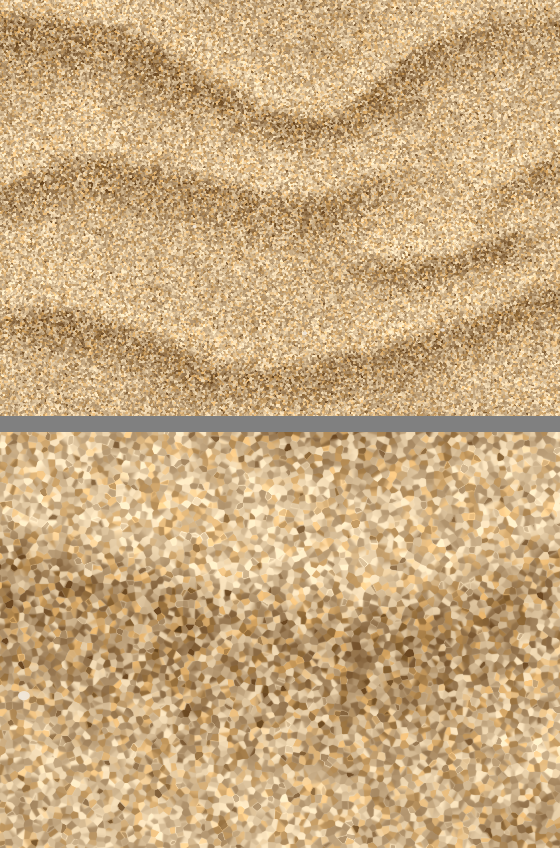
Top, the full canvas; bottom, a detail of the centre.
A Shadertoy shader for this texture:

```glsl
const vec3 PALE_SAND = vec3(0.98, 0.89, 0.74);
const vec3 DEEP_SAND = vec3(0.42, 0.28, 0.13);
const vec3 OCHRE = vec3(0.84, 0.59, 0.25);
const vec3 SHELL = vec3(0.95, 0.92, 0.88);
const float GRAINS_PER_HEIGHT = 205.0;

vec3 hash3(vec2 cell) {
    vec3 q = fract(cell.xyx * vec3(0.1031, 0.1030, 0.0973));
    q += dot(q, q.yxz + 33.33);
    return fract((q.xxy + q.yzz) * q.zyx);
}

float valueNoise(vec2 p) {
    vec2 i = floor(p), f = fract(p);
    f = f * f * (3.0 - 2.0 * f);
    float low = mix(hash3(i).x, hash3(i + vec2(1, 0)).x, f.x);
    float high = mix(hash3(i + vec2(0, 1)).x, hash3(i + vec2(1, 1)).x, f.x);
    return mix(low, high, f.y);
}

float fbm(vec2 p) {
    float sum = 0.0, weight = 0.5;
    for (int i = 0; i < 3; i++) {
        sum += weight * valueNoise(p);
        p = mat2(1.6, 1.2, -1.2, 1.6) * p + 17.3;
        weight *= 0.5;
    }
    return sum / 0.875;
}

// Height of a crest line that sags around a centre
float crest(float x, float rest, float sag, float centre, vec2 widths) {
    float d = (x - centre) / (x < centre ? widths.x : widths.y);
    return rest - sag * exp(-d * d);
}

// Shadow below a crest: crisp upper edge, long soft fade
float leeShadow(float depth, float thickness) {
    return smoothstep(-0.018, 0.03, depth) * (1.0 - smoothstep(0.2, 1.0, depth / thickness));
}

// Bright band just above a crest
float crestLight(float depth) {
    return smoothstep(0.01, -0.03, depth) * smoothstep(-0.17, -0.03, depth);
}

// Adds one ripple to (shadow, light)
vec2 addRipple(vec2 relief, float depth, float thickness, float strength) {
    vec2 ripple = vec2(leeShadow(depth, thickness), crestLight(depth)) * strength;
    return max(relief, ripple);
}

vec2 duneRelief(vec2 p) {
    p += 0.035 * (vec2(fbm(p * 7.0), fbm(p * 7.0 + 40.0)) - 0.5);
    float x = p.x;
    vec2 relief = vec2(0);

    float top = crest(x, 0.97, 0.25, 0.74, vec2(0.33, 0.26));
    float topWidth = 0.13 + 0.09 * smoothstep(0.6, 0.2, x) + 0.05 * smoothstep(0.85, 1.0, x);
    relief = addRipple(relief, top - p.y, topWidth, 1.0 - 0.5 * smoothstep(0.95, 1.25, x));

    float middle = crest(x, 0.64, 0.115, 0.74, vec2(0.33, 0.22))
                 - 0.06 * exp(-x * x / 0.0144);
    relief = addRipple(relief, middle - p.y, 0.18, 0.85 * smoothstep(1.06, 0.85, x));

    float spur = crest(x, 0.46, 0.085, 1.0, vec2(0.35, 0.17));
    float spurFade = smoothstep(0.78, 0.93, x) * smoothstep(1.36, 1.2, x);
    relief = addRipple(relief, spur - p.y, 0.11, 0.95 * spurFade);

    float edge = 0.58 + 0.45 * (x - 1.24);
    relief = addRipple(relief, edge - p.y, 0.13, 0.85 * smoothstep(1.1, 1.24, x));

    float bottom = crest(x, 0.27, 0.145, 0.58, vec2(0.28, 0.52))
                 + 0.07 * smoothstep(1.05, 1.4, x);
    return addRipple(relief, bottom - p.y, 0.15, 0.9);
}

// Softly blended jittered cells; returns random values of the grains
vec3 grainField(vec2 p) {
    vec2 home = floor(p);
    vec3 sum = vec3(0);
    float total = 0.0;
    for (int j = -1; j <= 1; j++) {
        for (int i = -1; i <= 1; i++) {
            vec2 cell = home + vec2(i, j);
            vec2 offset = cell + hash3(cell + 211.0).xy - p;
            float weight = exp(-10.0 * dot(offset, offset));
            sum += weight * hash3(cell);
            total += weight;
        }
    }
    return sum / total;
}

// Rare pale shell fragments
float shellMask(vec2 p, float scale, float pixel) {
    vec2 cell = floor(p * scale);
    vec3 rnd = hash3(cell + 71.0);
    vec2 offset = p - (cell + 0.2 + 0.6 * rnd.xy) / scale;
    float radius = mix(0.003, 0.0055, rnd.x);
    float dist = length(offset * vec2(1.0, 1.3)) - radius;
    return step(0.96, rnd.z) * smoothstep(pixel, -pixel, dist);
}

void mainImage(out vec4 fragColor, in vec2 fragCoord) {
    vec2 p = fragCoord / iResolution.y;
    vec2 relief = duneRelief(p);
    vec3 grain = grainField(p * GRAINS_PER_HEIGHT);

    // Relief, mottling and grain brightness
    float mottle = 0.16 * (fbm(p * 5.0 + 9.0) - 0.5) + 0.14 * (fbm(p * 45.0) - 0.5);
    float tone = 0.74 + 0.07 * relief.y - 0.27 * relief.x + mottle;
    tone += (0.66 + 0.22 * relief.x) * (grain.x - 0.5);
    tone -= 0.35 * smoothstep(0.86, 0.98, grain.z);

    // Mineral colour
    vec3 color = mix(DEEP_SAND, PALE_SAND, clamp(tone, 0.0, 1.1));
    float ochreShare = smoothstep(0.45, 0.95, grain.y) * (0.45 + 0.2 * relief.x);
    color = mix(color, OCHRE * (0.5 + 0.65 * tone), ochreShare);
    color = mix(color, SHELL, 0.85 * shellMask(p, 12.0, 0.7 / iResolution.y));
    fragColor = vec4(clamp(color, 0.0, 1.0), 1.0);
}
```
